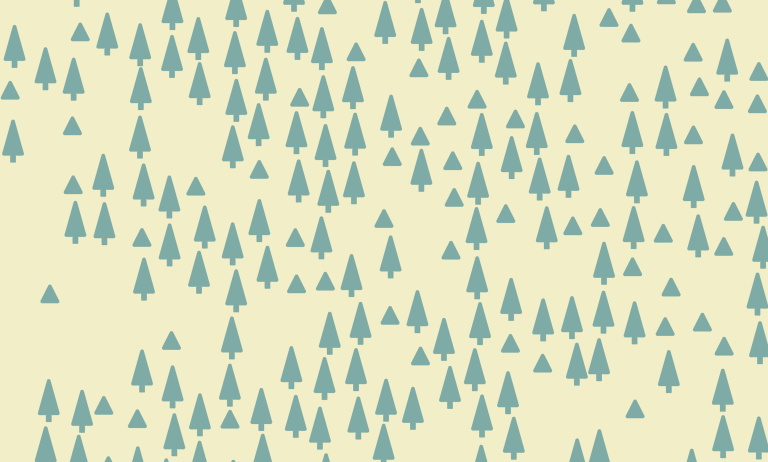
This pattern is drawn by a Shadertoy shader. Its source:

```glsl
// A flat woodland pattern: narrow fir trees and small rounded bushes on cream.
// Columns of jittered cells hold one plant each; soft noise opens clearings,
// and every plant is a rounded distance shape, measured in canvas heights.

#define CELL vec2(0.0670, 0.1020)        // spacing of the planting cells
#define CANOPY vec2(0.0196, 0.0700)      // half width and height before rounding
#define BUSH vec2(0.0165, 0.0325)        // half width and height before rounding
#define TRUNK vec2(0.0062, 0.0130)       // half width and half height
#define ROUNDING 0.0040
#define BUSH_SHARE 0.29
#define CLEARING_SCALE 3.2
#define OCCUPANCY vec2(0.12, 0.84)       // in clearings and in dense woodland
#define SEED vec2(37.0, 71.0)
#define CREAM vec3(0.950, 0.935, 0.780)
#define SAGE vec3(0.495, 0.670, 0.650)

vec3 hash3(vec2 p) {
    vec3 q = fract((p + SEED).xyx * vec3(0.1031, 0.1030, 0.0973));
    q += dot(q, q.yxz + 33.33);
    return fract((q.xxy + q.yzz) * q.zyx);
}

float valueNoise(vec2 p) {
    vec2 cell = floor(p);
    vec2 f = fract(p);
    f = f * f * (3.0 - 2.0 * f);
    float low = mix(hash3(cell).x, hash3(cell + vec2(1, 0)).x, f.x);
    float high = mix(hash3(cell + vec2(0, 1)).x, hash3(cell + vec2(1, 1)).x, f.x);
    return mix(low, high, f.y);
}

// Isosceles triangle centred on the origin, tip up, with rounded corners.
float roundedTriangle(vec2 p, vec2 size) {
    p = vec2(abs(p.x), 0.5 * size.y - p.y);
    vec2 toSide = p - size * clamp(dot(p, size) / dot(size, size), 0.0, 1.0);
    vec2 toBase = p - vec2(clamp(p.x, 0.0, size.x), size.y);
    float nearest = sqrt(min(dot(toSide, toSide), dot(toBase, toBase)));
    bool inside = p.y < size.y && p.x * size.y < p.y * size.x;
    return (inside ? -nearest : nearest) - ROUNDING;
}

float roundedBox(vec2 p, vec2 halfSize) {
    float radius = 0.3 * halfSize.x;
    vec2 d = abs(p) - halfSize + radius;
    return length(max(d, 0.0)) + min(max(d.x, d.y), 0.0) - radius;
}

float fir(vec2 p) {
    float canopy = roundedTriangle(p - vec2(0.0, 0.0075), CANOPY);
    float trunk = roundedBox(p + vec2(0.0, 0.0335), TRUNK);
    return min(canopy, trunk);
}

// Chance that a plant grows here; the left side is more open.
float woodland(vec2 p) {
    float growth = 0.8 * valueNoise(p * CLEARING_SCALE) + 0.2 * smoothstep(0.0, 0.6, p.x);
    return mix(OCCUPANCY.x, OCCUPANCY.y, smoothstep(0.2, 0.6, growth));
}

// Distance to the nearest plant in the surrounding cells.
float plants(vec2 p) {
    float nearest = 1.0;
    float column = floor(p.x / CELL.x);
    for (int i = -1; i <= 1; i++) {
        float x = column + float(i);
        float shift = hash3(vec2(x, 211.0)).y;
        float row = floor(p.y / CELL.y - shift);
        for (int j = -1; j <= 1; j++) {
            vec2 id = vec2(x, row + float(j));
            vec2 centre = (id + vec2(0.5, 0.5 + shift)) * CELL;
            vec3 kind = hash3(id + 113.0);
            if (kind.x > woodland(centre)) continue;

            bool isBush = kind.y < BUSH_SHARE;
            vec2 freedom = isBush ? vec2(0.013, 0.026) : vec2(0.011, 0.004);
            vec2 local = p - centre - (2.0 * hash3(id + 57.0).xy - 1.0) * freedom;
            nearest = min(nearest, isBush ? roundedTriangle(local, BUSH) : fir(local));
        }
    }
    return nearest;
}

void mainImage(out vec4 fragColor, in vec2 fragCoord) {
    vec2 p = fragCoord / iResolution.y;
    float softness = 0.7 / iResolution.y;
    float cover = 1.0 - smoothstep(-softness, softness, plants(p));
    fragColor = vec4(mix(CREAM, SAGE, cover), 1.0);
}
```
